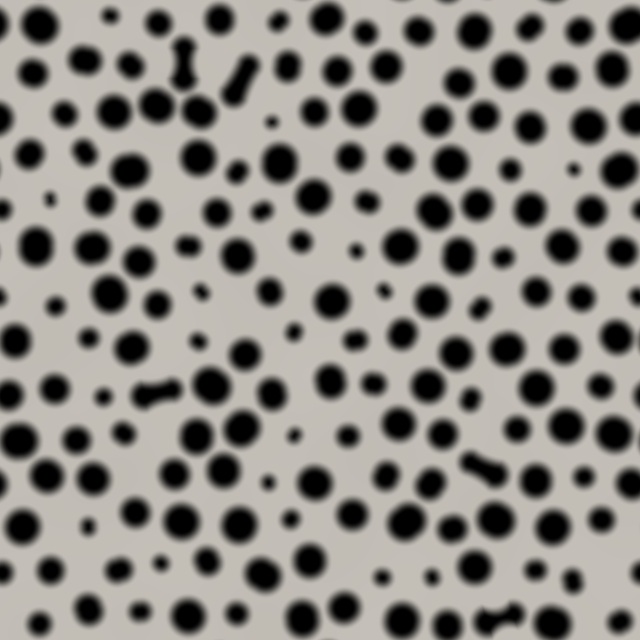
Reproduce this pattern procedurally as a Shadertoy shader.

```glsl
const vec2 GRID = vec2(12.0, 14.0); // even row count keeps the stagger periodic

vec3 hash3(vec2 p) {
    vec3 q = fract(vec3(p.xyx) * vec3(0.1031, 0.1030, 0.0973));
    q += dot(q, q.yxz + 33.33);
    return fract((q.xxy + q.yzz) * q.zyx);
}

vec3 cellHash(vec2 cell, float seed) {
    return hash3(mod(cell, GRID) + seed);
}

// Gradient noise that wraps after a whole number of cells
float cornerGradient(vec2 corner, vec2 offset, float period) {
    float angle = 6.2832 * hash3(mod(corner, period) + 71.0).x;
    return dot(vec2(cos(angle), sin(angle)), offset);
}

float gradientNoise(vec2 p, float period) {
    vec2 i = floor(p), f = fract(p), e = vec2(1.0, 0.0);
    vec2 u = f * f * f * (f * (f * 6.0 - 15.0) + 10.0);
    return mix(mix(cornerGradient(i, f, period),
                   cornerGradient(i + e, f - e, period), u.x),
               mix(cornerGradient(i + e.yx, f - e.yx, period),
                   cornerGradient(i + 1.0, f - 1.0, period), u.x), u.y);
}

bool isRod(vec2 cell) {
    return cellHash(cell, 5.0).z < 0.045;
}

float stagger(float row) {
    return 0.5 * mod(row, 2.0);
}

// Jittered point on a staggered lattice
vec2 looseCentre(vec2 cell) {
    vec2 jitter = 0.62 * (cellHash(cell, 19.0).xy - 0.5);
    return (cell + 0.5 + vec2(stagger(cell.y), 0.0) + jitter) / GRID;
}

// Neighbours push each other apart; rods claim more room
vec2 spacedCentre(vec2 cell) {
    vec2 centre = looseCentre(cell), push = vec2(0.0);
    for (int y = -1; y <= 1; y++)
    for (int x = -1; x <= 1; x++) {
        if (x == 0 && y == 0) continue;
        vec2 other = cell + vec2(x, y);
        vec2 away = centre - looseCentre(other);
        float gap = max(length(away), 0.001);
        float room = isRod(other) ? 0.092 : 0.076;
        push += 0.5 * away / gap * max(room - gap, 0.0);
    }
    return centre + push;
}

// Signed distance to a round dot or to a pinched, tapered rod
float spotDistance(vec2 p, vec2 cell) {
    vec3 h = cellHash(cell, 43.0);
    bool rod = isRod(cell);
    float angle = 6.2832 * h.z;
    vec2 axis = vec2(cos(angle), sin(angle));
    float halfLength = rod ? mix(0.018, 0.029, h.x) : 0.0005 + 0.004 * h.y * h.y;
    float t = clamp(dot(p, axis) / halfLength, -1.0, 1.0);
    float radius = mix(0.003, 0.027, pow(h.x, 0.4));
    if (rod) radius = 0.0165 * (1.0 + 0.5 * h.y * (t * t - 0.7) + 0.25 * (h.z - 0.5) * t);
    return length(p - axis * halfLength * t) - radius;
}

void mainImage(out vec4 fragColor, in vec2 fragCoord) {
    vec2 uv = fragCoord / iResolution.xy;

    // Light left over after every nearby soft spot
    float light = 1.0;
    float row = floor(uv.y * GRID.y);
    for (int y = -1; y <= 1; y++)
    for (int x = -1; x <= 1; x++) {
        float r = row + float(y);
        vec2 cell = vec2(floor(uv.x * GRID.x - stagger(r)) + float(x), r);
        float d = spotDistance(uv - spacedCentre(cell), cell);
        light *= smoothstep(-0.0113, 0.0113, d);
    }

    // Warm grey ground with a faint cloudy drift
    vec3 ground = vec3(0.760, 0.743, 0.714) + 0.015 * gradientNoise(uv * 6.0, 6.0);
    fragColor = vec4(ground * light, 1.0);
}
```
